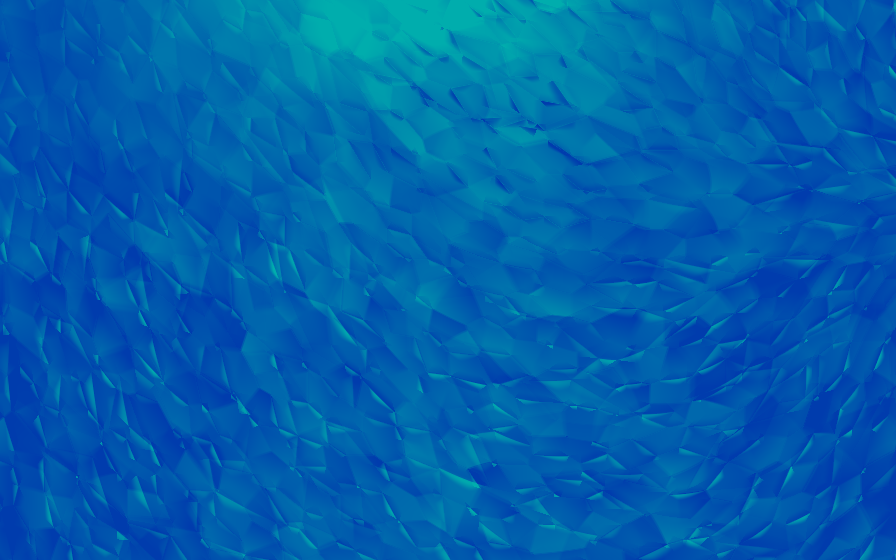
This background is drawn by a Shadertoy shader. Its source:

```glsl
const float BLUE = 0.68;
const vec2 GREEN_RANGE = vec2(0.235, 0.68);
const float DEEP = 0.272;            // green level at the far sides
const float COARSE_CELLS = 11.0;     // cells per canvas height
const float FINE_CELLS = 19.0;
const vec2 STRETCH = vec2(0.76, 1.30);
const float TONE = 0.075;            // spread of flat facet tones
const float TILT = 0.17;             // slope of shade inside a facet
const float GLINT = 0.30;            // light slivers
const float SHADOW = -0.34;          // dark slivers
const float UNDERSIDE = -0.09;       // shade on the lee of a crease
const float SLIVER_WIDTH = 0.25;

vec2 hash2(vec2 p) {
    vec2 q = vec2(dot(p, vec2(127.1, 311.7)), dot(p, vec2(269.5, 183.3)));
    return fract(sin(q) * 43758.5);
}

// Direction of the ripples: they bend around the lower centre.
float flowAngle(vec2 uv) {
    float d = uv.x - 0.5;
    float rightTurn = mix(3.2, -1.5, smoothstep(0.35, 1.0, uv.y));
    float wobble = 0.12 * sin(uv.x * 7.0 + 4.0 * uv.y);
    return -0.55 + 1.6 * min(d, 0.0) + rightTurn * max(d, 0.0) + wobble;
}

// Glow from above, falling off into depth.
float waterLight(vec2 uv) {
    vec2 d = uv - vec2(0.47, 1.02);
    float column = 0.10 * exp(-pow((uv.x - 0.52) / 0.34, 2.0));
    float halo = 0.12 * exp(-dot(d / vec2(0.38, 0.42), d / vec2(0.38, 0.42)));
    float core = 0.22 * exp(-dot(d / vec2(0.23, 0.17), d / vec2(0.23, 0.17)));
    return DEEP + column + halo + core;
}

// Shade of one tilted facet; offset points from the pixel to its centre.
float facetShade(vec2 id, vec2 offset) {
    vec2 tone = hash2(id + 41.0) - 0.5;
    vec2 slope = hash2(id + 87.0) - 0.5 + vec2(0.0, 0.25);
    return TONE * (tone.x + tone.y) + TILT * dot(slope, offset);
}

// Returns x: facet shade, y: lit sliver, z: lee shade along the creases.
vec3 facets(vec2 p, mat2 toFlow, float pixel) {
    vec2 cell = floor(p);
    vec2 nearId = cell;
    vec2 nearOffset = vec2(0.0);
    float nearest = 1e5;
    for (int j = -2; j <= 2; j++) {
        for (int i = -2; i <= 2; i++) {
            vec2 id = cell + vec2(i, j);
            vec2 offset = STRETCH * (toFlow * (id + hash2(id) - p));
            float dist = dot(offset, offset);
            if (dist < nearest) {
                nearest = dist;
                nearId = id;
                nearOffset = offset;
            }
        }
    }

    // Closest border and the facet beyond it.
    float edge = 1e5;
    vec2 sideId = nearId;
    vec2 sideOffset = nearOffset;
    vec2 normal = vec2(0.0, 1.0);
    for (int j = -2; j <= 2; j++) {
        for (int i = -2; i <= 2; i++) {
            vec2 id = cell + vec2(i, j);
            vec2 offset = STRETCH * (toFlow * (id + hash2(id) - p));
            vec2 span = offset - nearOffset;
            if (dot(span, span) > 1e-5) {
                vec2 n = normalize(span);
                float dist = dot(0.5 * (offset + nearOffset), n);
                if (dist < edge) {
                    edge = dist;
                    sideId = id;
                    sideOffset = offset;
                    normal = n;
                }
            }
        }
    }

    // Most creases are crisp, some melt together.
    vec2 chance = hash2(nearId + sideId + 13.0);
    float softness = pixel + 0.14 * pow(chance.x, 4.0);
    float own = facetShade(nearId, nearOffset);
    float beyond = facetShade(sideId, sideOffset);
    float shade = mix(0.5 * (own + beyond), own, smoothstep(0.0, softness, edge));

    // One-sided wedge, thick near one end of the border and pointed at the other.
    float along = dot(0.5 * (nearOffset + sideOffset), vec2(-normal.y, normal.x));
    along *= chance.x < 0.5 ? -1.0 : 1.0;
    float taper = smoothstep(-0.6, 0.2, along) * (1.0 - smoothstep(0.2, 0.55, along));
    float width = SLIVER_WIDTH * taper + pixel;
    float sliver = (1.0 - smoothstep(0.15 * width, width, edge)) * smoothstep(0.0, pixel, edge);
    float facing = smoothstep(0.2, 0.85, normal.y);
    float lee = smoothstep(0.1, 0.9, -normal.y) * (1.0 - smoothstep(0.0, 0.35, edge));
    float strength = smoothstep(0.35, 1.0, chance.y);
    return vec3(shade, sliver * sqrt(taper) * facing * strength, lee * chance.y);
}

void mainImage(out vec4 fragColor, in vec2 fragCoord) {
    vec2 uv = fragCoord / iResolution.xy;
    vec2 p = fragCoord / iResolution.y;
    float angle = flowAngle(uv);
    float c = cos(angle), s = sin(angle);
    mat2 toFlow = mat2(c, -s, s, c);
    float pixel = 1.2 / iResolution.y;

    vec3 coarse = facets(p * COARSE_CELLS + 5.3, toFlow, pixel * COARSE_CELLS);
    vec3 fine = facets(p * FINE_CELLS + 31.7, toFlow, pixel * FINE_CELLS);

    // Shadows gather under the glow, glints toward the sides.
    float x = (uv.x - 0.57) / 0.24;
    float shadowZone = smoothstep(0.35, 0.80, uv.y) * exp(-x * x);
    float calm = 1.0 - 0.5 * smoothstep(0.5, 0.9, uv.y) * (1.0 - smoothstep(0.15, 0.42, uv.x));
    float slivers = 0.8 * coarse.y + fine.y;
    float relief = 0.6 * coarse.x + fine.x + slivers * mix(GLINT, SHADOW, shadowZone);
    relief += UNDERSIDE * (0.5 * coarse.z + fine.z) + 0.012;

    float green = waterLight(uv) + calm * relief;
    fragColor = vec4(0.0, clamp(green, GREEN_RANGE.x, GREEN_RANGE.y), BLUE, 1.0);
}
```
